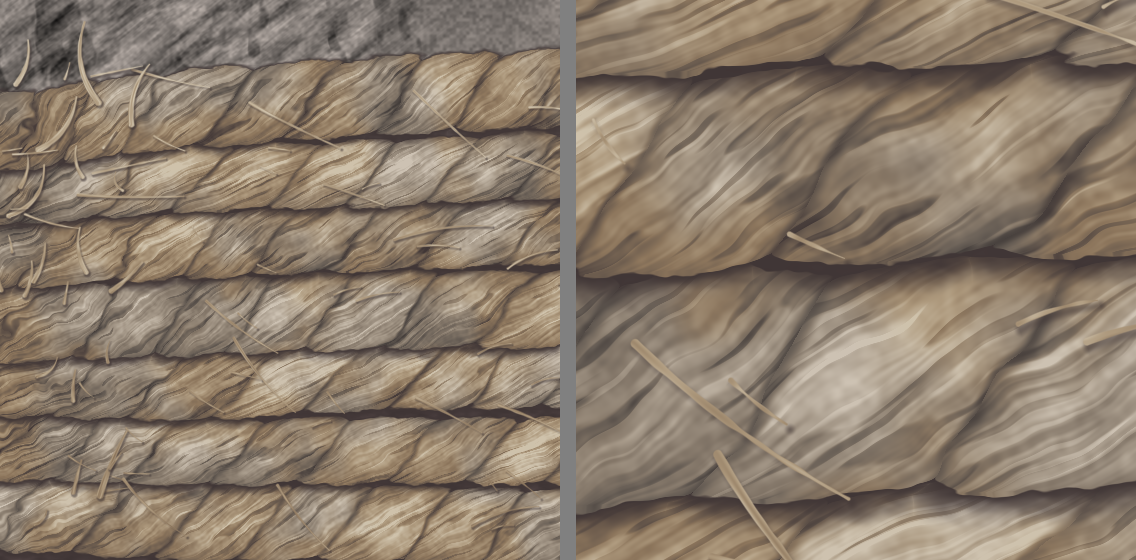
Left: the whole. Right: its middle third, enlarged.
Write a Shadertoy shader that draws this texture.

```glsl
// Seven weathered straw ropes stacked in front of grey wood.
// Each rope is a tilted band whose twisted strands follow a projected helix;
// stretched value noise gives the fibres and hashed segments the loose straws.
#define ROPES 7
#define SPACING 0.116
#define PITCH 0.142
#define TWIST 0.043
#define STRAWS 72
#define FIBRES 13.0

const float PI = 3.14159;
const vec3 DEEP  = vec3(0.25, 0.21, 0.21);
const vec3 DARK  = vec3(0.41, 0.35, 0.30);
const vec3 BROWN = vec3(0.55, 0.46, 0.36);
const vec3 TAN   = vec3(0.68, 0.60, 0.49);
const vec3 PALE  = vec3(0.81, 0.76, 0.67);
const vec3 GREY  = vec3(0.56, 0.53, 0.51);

float hash(vec2 p) {
    vec3 q = fract(p.xyx * 0.1031);
    q += dot(q, q.yzx + 33.33);
    return fract((q.x + q.y) * q.z);
}
float noise(vec2 p) {
    vec2 c = floor(p), f = fract(p);
    f *= f * (3.0 - 2.0 * f);
    return mix(mix(hash(c), hash(c + vec2(1, 0)), f.x),
               mix(hash(c + vec2(0, 1)), hash(c + vec2(1, 1)), f.x), f.y);
}
float fbm(vec2 p) {
    return 0.55 * noise(p) + 0.3 * noise(p * 2.1 + 7.0) + 0.15 * noise(p * 4.3 + 19.0);
}

// Straw colour from shadow (0) to highlight (1)
vec3 strawRamp(float tone) {
    float t = clamp(tone, 0.0, 1.0) * 4.0;
    vec3 c = mix(DEEP, DARK, min(t, 1.0));
    c = mix(c, BROWN, clamp(t - 1.0, 0.0, 1.0));
    c = mix(c, TAN, clamp(t - 2.0, 0.0, 1.0));
    return mix(c, PALE, clamp(t - 3.0, 0.0, 1.0));
}

// Cracked wood above, deep shadow between the ropes
vec3 backdrop(vec2 p) {
    vec2 q = p + 0.06 * fbm(p * 7.0);
    float along = dot(q, vec2(0.8, 0.6)), across = dot(q, vec2(-0.6, 0.8));
    float grain = fbm(vec2(across * 75.0, along * 18.0));
    float rough = 1.0 - 0.8 * smoothstep(0.6, 0.85, p.x);
    float level = 0.84 + (grain - 0.5) * rough + 0.35 * (fbm(p * 8.0) - 0.5);
    level += 0.22 * (noise(p * 170.0) - 0.5);
    level -= 0.3 * rough * smoothstep(0.58, 0.68, fbm(q * vec2(22.0, 9.0)));
    vec3 gap = DEEP * (0.8 + 0.6 * fbm(p * vec2(40.0, 90.0)));
    return mix(gap, GREY * level, smoothstep(0.72, 0.84, p.y));
}

// One rope with its cast shadow, laid over the colour below it
vec3 addRope(vec3 col, vec2 p, float id, float px) {
    float slope = 0.045 - 0.0018 * id * id + 0.025 * exp(-3.0 * id);
    float axis = 0.775 - SPACING * id + slope * p.x;
    axis += 0.02 * (noise(vec2(p.x * 3.0, id * 7.3)) - 0.5);
    float radius = mod(id, 3.0) < 0.5 ? 0.069 : 0.059;
    float y = p.y - axis, v = clamp(y / radius, -1.0, 1.0);
    float messy = 1.0 - smoothstep(0.05, 0.42, p.x);

    // Strand coordinate: whole part names the strand, fraction crosses it
    float s = (p.x - TWIST * asin(v * 0.98)) / PITCH + 9.0 + hash(vec2(id, 3.0));
    s += 0.5 * noise(vec2(p.x * 4.0, id * 5.1));
    s += (0.22 + 0.5 * messy) * (fbm(p * 14.0 + id) - 0.5);
    float strand = floor(s), f = fract(s), bulge = sin(PI * f);
    float tint = hash(vec2(strand, id + 11.0));

    // Scalloped, frayed outline
    float d = abs(y) - radius * (0.85 + 0.18 * sqrt(bulge));
    d += 0.012 * (fbm(p * vec2(38.0, 75.0)) - 0.5);
    col = mix(DEEP, col, smoothstep(-0.002, y < 0.0 ? 0.022 : 0.008, d));

    // Fibres lie flatter than the strand edges, each strand at its own angle
    float across = f - (0.22 + 0.35 * tint) * v + 0.3 * (fbm(p * 11.0 + strand) - 0.5);
    vec2 lane = vec2(across * FIBRES, v * 1.9 + strand * 5.7 + id * 13.0);
    float fibre = 0.6 * noise(lane) + 0.4 * noise(lane * vec2(2.2, 1.8) + 31.0);
    float split = smoothstep(0.7, 0.82, noise(lane * vec2(1.1, 1.0) + 57.0));
    float glint = smoothstep(0.72, 0.86, noise(lane * vec2(1.3, 0.8) + 83.0));

    // Narrow broken creases between strands, soft rounding and wear
    float crease = smoothstep(0.0, 0.09, f) * (1.0 - smoothstep(0.95, 1.0, f));
    float depth = 0.35 + 0.5 * noise(p * 26.0 + id);
    float roundness = sqrt(1.0 - v * v * 0.96);
    float tone = 0.68 + 0.2 * (tint - 0.5) + 0.5 * (fibre - 0.5) - 0.27 * split + 0.16 * glint;
    tone += 0.2 * (bulge - 0.5) + 0.06 * v - 0.12 * messy + 0.5 * (fbm(p * 17.0) - 0.5);
    tone += 0.12 * (noise(p * 180.0) - 0.5);
    tone *= mix(1.0 - depth, 1.0, crease) * (0.5 + 0.5 * roundness);
    vec3 c = strawRamp(tone);
    float weathered = smoothstep(0.4, 0.7, fbm(p * 7.0 + id * 3.0));
    c = mix(c, dot(c, vec3(0.34)) * vec3(1.05, 1.0, 0.95), 0.6 * weathered);
    return mix(c, col, smoothstep(-px, px, d));
}

// Loose straw; every third one is a wide steep wrap near the left
vec3 addStraw(vec3 col, vec2 p, float id, float px) {
    vec4 r = vec4(hash(vec2(id, 1.7)), hash(vec2(id, 5.3)), hash(vec2(id, 9.1)), hash(vec2(id, 14.9)));
    bool wrap = mod(id, 3.0) < 0.5;
    vec2 start = vec2(wrap ? r.x * 0.24 : r.x, 0.04 + 0.84 * r.y);
    float angle = wrap ? 0.7 + 1.3 * r.z : -1.0 + 1.4 * r.z;
    vec2 dir = vec2(cos(angle), sin(angle)), q = p - start;
    float len = 0.03 + 0.16 * r.w * r.w, h = clamp(dot(q, dir) / len, 0.0, 1.0);
    float bend = (r.x + r.z - 1.0) * (wrap ? 1.0 : 0.35) * len * h * (1.0 - h);
    vec2 offset = q - dir * len * h - vec2(-dir.y, dir.x) * bend;
    float width = (wrap ? 0.002 + 0.005 * r.w : 0.001 + 0.0018 * r.w) * (1.0 - 0.7 * h);
    float d = length(offset) - width + 0.0012 * (noise(p * 90.0) - 0.5);
    float shade = length(offset + vec2(-0.002, 0.003)) - width;
    col = mix(mix(DEEP, col, 0.45), col, smoothstep(-0.001, 0.004, shade));
    float ridge = noise(vec2(dot(offset, vec2(-dir.y, dir.x)) * 400.0, h * 5.0 + id));
    vec3 c = strawRamp(0.55 + 0.3 * r.y + 0.3 * (ridge - 0.3));
    return mix(c, col, smoothstep(-px, px, d));
}

void mainImage(out vec4 fragColor, in vec2 fragCoord) {
    vec2 p = fragCoord / iResolution.xy;
    vec3 col = backdrop(p);
    for (int i = ROPES - 1; i >= 0; i--) col = addRope(col, p, float(i), 1.0 / iResolution.y);
    for (int i = 0; i < STRAWS; i++) col = addStraw(col, p, float(i), 1.0 / iResolution.y);
    fragColor = vec4(col, 1.0);
}
```
